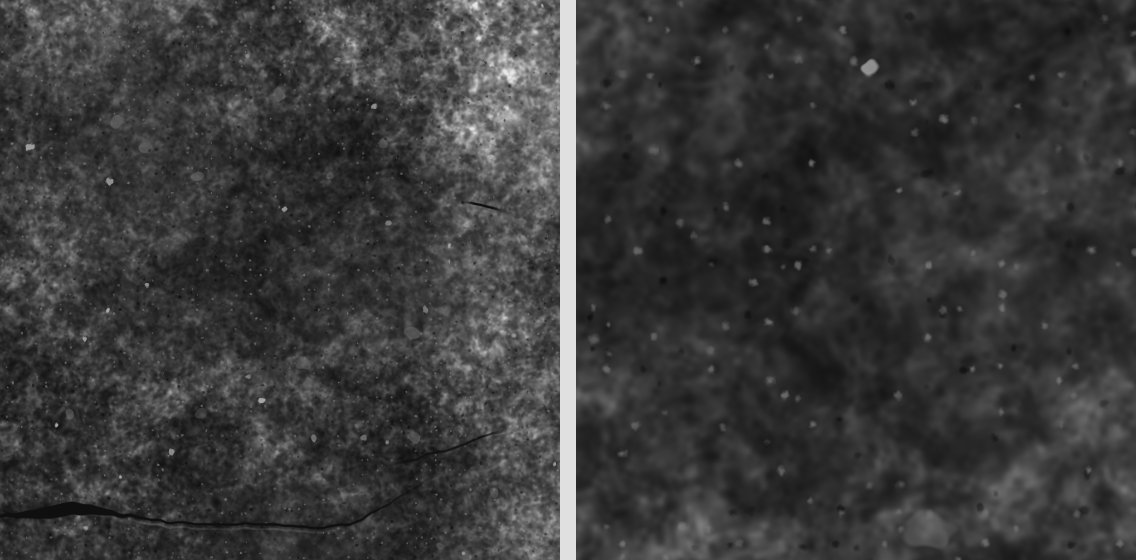
Left: the whole. Right: its middle third, enlarged.
Reproduce this texture procedurally as a three.js fragment shader.

```glsl
// Weathered dark grey rock face with mottled grain, pale flecks and thin cracks.
varying vec2 vUv;

#define BASE_TONE 0.228
#define GRAIN 1.0
#define FLECK_TONE 0.68
#define BLOTCH_TONE 0.43
#define CRACK_TONE 0.06
#define CRACK_WIDTH 0.0022
#define EDGE_SOFT 0.0016

float hash(vec2 p) {
  vec3 q = fract(vec3(p.xyx) * 0.1031);
  q += dot(q, q.yzx + 33.33);
  return fract((q.x + q.y) * q.z);
}

float noise(vec2 p) {
  vec2 i = floor(p), f = fract(p);
  f = f * f * (3.0 - 2.0 * f);
  float low = mix(hash(i), hash(i + vec2(1.0, 0.0)), f.x);
  float high = mix(hash(i + vec2(0.0, 1.0)), hash(i + vec2(1.0, 1.0)), f.x);
  return mix(low, high, f.y);
}

// Noise centred on zero, turned so that its lattice does not show
float grain(vec2 p, float scale) {
  float a = scale * 0.37;
  vec2 q = mat2(cos(a), sin(a), -sin(a), cos(a)) * p;
  return noise(q * scale + scale + 50.0) - 0.5;
}

float glow(vec2 p, vec2 centre, vec2 size) {
  vec2 d = (p - centre) / size;
  return exp(-dot(d, d));
}

// Scattered irregular spots: at most one per cell, strength varies
float spots(vec2 p, float scale, float density, float seed) {
  vec2 q = p * scale + seed;
  vec2 cell = floor(q);
  vec2 centre = 0.35 + 0.3 * vec2(hash(cell + 7.1), hash(cell + 19.7));
  vec2 d = fract(q) - centre;
  d.x *= mix(0.8, 1.3, hash(cell + 31.3));
  float radius = mix(0.12, 0.27, hash(cell + 43.9));
  float wobble = 0.16 * (noise(q * 5.0) - 0.5);
  float soft = max(EDGE_SOFT * scale, 0.04);
  float body = 1.0 - smoothstep(radius - soft, radius + soft, length(d) + wobble);
  return body * step(hash(cell + seed), density) * mix(0.5, 1.0, hash(cell + 57.0));
}

// Coverage of a line at signed distance d with the given half width
float stroke(float d, float width) {
  return 1.0 - smoothstep(width - EDGE_SOFT, width + EDGE_SOFT, abs(d));
}

float span(float x, float from, float to, float fade) {
  return smoothstep(from - fade, from + fade, x) * (1.0 - smoothstep(to - fade, to + fade, x));
}

// Broad light and dark areas, as an exponent of the tone
float shading(vec2 p) {
  float s = 0.26 * smoothstep(0.72, 0.88, p.x) + 0.2 * smoothstep(0.65, 1.0, p.y);
  s -= 0.28 * glow(p, vec2(0.46, 0.42), vec2(0.22, 0.28));
  s -= 0.3 * glow(p, vec2(0.58, 0.71), vec2(0.13, 0.08));
  s -= 0.3 * glow(p, vec2(0.72, 0.2), vec2(0.1, 0.05));
  s += 0.55 * glow(p, vec2(0.81, 0.775), vec2(0.045, 0.035));
  s += 0.4 * glow(p, vec2(0.83, 0.33), vec2(0.03, 0.03));
  return s;
}

// Fine to coarse mottling; rough areas carry stronger grain
float mottling(vec2 p) {
  float rough = mix(0.7, 1.25, noise(p * 4.0 + 11.0));
  float broad = 0.45 * grain(p, 4.0) + 0.55 * grain(p, 10.0);
  float fine = 0.5 * grain(p, 27.0) + 0.65 * grain(p, 62.0);
  fine += 0.65 * grain(p, 125.0) + 0.4 * grain(p, 220.0);
  return GRAIN * (broad + rough * fine);
}

void main() {
  vec2 p = vUv;
  vec2 warped = p + 0.006 * vec2(grain(p, 33.0), grain(p + 5.0, 33.0));
  float tone = BASE_TONE * exp(shading(p) + mottling(warped));

  // Mineral flecks gather in an upright band right of centre
  float band = glow(p, vec2(0.66, 0.5), vec2(0.11, 0.4));
  float blotch = spots(warped, 21.0, 0.025 + 0.12 * band, 3.0);
  tone = mix(tone, BLOTCH_TONE + 0.12 * grain(p, 90.0), 0.65 * blotch);
  tone = mix(tone, tone * 0.5, spots(p, 95.0, 0.07, 71.0));
  tone = mix(tone, 0.5, 0.75 * spots(p, 115.0, 0.08, 13.0));
  tone = mix(tone, FLECK_TONE, spots(warped, 44.0, 0.008 + 0.04 * band, 29.0));

  // Long crack: opens into a dark lens at the left, then climbs at the right
  float waver = 0.01 * grain(vec2(p.x, 0.0), 16.0) + 0.005 * grain(vec2(p.x, 0.3), 60.0);
  float lens = glow(vec2(p.x, 0.0), vec2(0.115, 0.0), vec2(0.075, 1.0));
  float path = 0.082 - 0.02 * smoothstep(0.12, 0.42, p.x) + 0.09 * smoothstep(0.61, 0.8, p.x);
  float mainGap = p.y - path - waver - 0.006 * lens;
  float mainFade = 1.0 - 0.75 * smoothstep(0.64, 0.78, p.x);
  float crack = stroke(mainGap, CRACK_WIDTH + 0.01 * lens) * mainFade;
  crack *= 1.0 - smoothstep(0.74, 0.82, p.x);

  // Upper branch and a short split higher up
  float branchGap = p.y - 0.17 - 0.29 * (p.x - 0.7) - waver;
  crack = max(crack, 0.85 * stroke(branchGap, CRACK_WIDTH) * span(p.x, 0.71, 0.89, 0.03));
  float splitGap = p.y - 0.64 + 0.26 * (p.x - 0.83) - 0.4 * waver;
  crack = max(crack, stroke(splitGap, CRACK_WIDTH) * span(p.x, 0.835, 0.89, 0.012));

  // Lit lower lips and soft shade around the cracks
  float lip = stroke(mainGap + 0.008, 0.002) * span(p.x, 0.18, 0.6, 0.05);
  lip = max(lip, stroke(branchGap + 0.002, 0.003) * span(p.x, 0.89, 0.915, 0.01));
  tone += 0.16 * lip * noise(p * 45.0);
  tone *= 1.0 - 0.3 * exp(-abs(mainGap) / 0.012) * span(p.x, -0.1, 0.74, 0.05);
  tone = mix(tone, CRACK_TONE, crack);

  gl_FragColor = vec4(vec3(clamp(tone, 0.05, 0.9)), 1.0);
}
```
